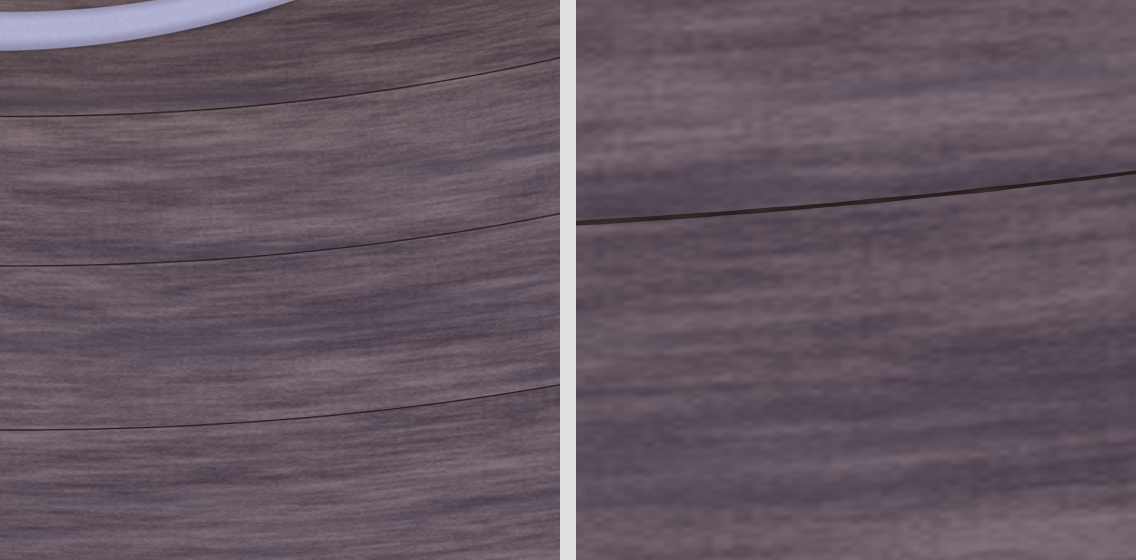
Left: the whole. Right: its middle third, enlarged.
Write a WebGL 1 fragment shader that draws this texture.

```glsl
precision highp float;
// Dull mauve wood boards seen at a slant, with a pale cable across the top left.
// The canvas is unbent into board coordinates, so seams and grain share one curve;
// stretched value noise, offset per board, gives the streaks and the wear.
uniform vec2 u_resolution;

const vec3 WOOD_DARK   = vec3(0.295, 0.250, 0.298);
const vec3 WOOD_LIGHT  = vec3(0.490, 0.434, 0.463);
const vec3 STREAK_BLUE = vec3(0.285, 0.260, 0.325);
const vec3 WARM_TINT   = vec3(1.00, 0.97, 0.93);
const vec3 SEAM_COLOR  = vec3(0.140, 0.110, 0.105);
const vec3 CABLE_LIGHT = vec3(0.690, 0.690, 0.815);
const vec3 CABLE_SHADE = vec3(0.570, 0.560, 0.670);

const float GRAIN_CONTRAST = 1.05;
const float SPECK_CONTRAST = 0.30;
const float BEND_POWER   = 2.15;   // how late the boards curve upwards
const float BEND_RISE    = 0.071;  // rise at the right edge
const float BEND_GROWTH  = 0.043;  // extra rise for higher boards
const float SEAM_BASE    = 0.232;  // height of the lowest seam at the left
const float SEAM_STEP    = 0.306;  // spacing of the seams
const float SEAM_SHRINK  = 0.013;  // loss of spacing with distance
const float SEAM_HALF    = 0.0013;
const float CABLE_HEIGHT = 0.944;
const float CABLE_CURVE  = 0.31;
const float CABLE_RADIUS = 0.035;
const float CABLE_TAPER  = 0.012;

float hash(vec2 p) {
  return fract(sin(dot(p, vec2(127.1, 311.7))) * 43758.55);
}

float noise(vec2 p) {
  vec2 cell = floor(p), f = fract(p);
  f = f * f * (3.0 - 2.0 * f);
  float low  = mix(hash(cell), hash(cell + vec2(1.0, 0.0)), f.x);
  float high = mix(hash(cell + vec2(0.0, 1.0)), hash(cell + vec2(1.0, 1.0)), f.x);
  return mix(low, high, f.y);
}

// Streaks from long and broad to short and fine, centred on zero.
float grain(vec2 p) {
  float sum = 0.0, weight = 0.26;
  vec2 scale = vec2(1.4, 19.0);
  for (int i = 0; i < 6; i++) {
    // Shear the lattice a little so that streak ends do not line up.
    vec2 q = p * scale + float(i) * 17.3;
    q.x += 3.0 * hash(vec2(floor(q.y * 0.5), 2.0)) * 0.0 + 0.31 * q.y;
    sum += weight * (noise(q) - 0.5);
    scale *= vec2(1.75, 1.62);
    weight *= 1.04;
  }
  return sum;
}

float seamHeight(float index) {
  return SEAM_BASE + SEAM_STEP * index - SEAM_SHRINK * index * index;
}

// Continuous board number: the inverse of seamHeight.
float boardNumber(float height) {
  float root = SEAM_STEP * SEAM_STEP - 4.0 * SEAM_SHRINK * (height - SEAM_BASE);
  return (SEAM_STEP - sqrt(max(root, 0.0))) / (2.0 * SEAM_SHRINK);
}

vec3 woodColor(vec2 uv, float height, float number) {
  float board = floor(number);
  float wobble = 0.005 * (noise(vec2(uv.x * 4.0, height * 9.0)) - 0.5);
  vec2 p = vec2(uv.x, height + wobble) + vec2(3.7, 1.9) * (board + 2.0);
  float patches = 0.75 + 0.5 * noise(p * vec2(3.0, 9.0) + 40.0);
  float tone = 0.52 + GRAIN_CONTRAST * patches * grain(p);
  tone += 0.06 * (hash(vec2(board, 4.0)) - 0.5);
  tone += SPECK_CONTRAST * (noise(vec2(uv.x * 170.0, height * 330.0)) - 0.5);
  vec3 color = mix(WOOD_DARK, WOOD_LIGHT, clamp(tone, 0.0, 1.0));

  // Slim bluish streaks, and one along the foot of the top board.
  vec2 s = p * vec2(2.0, 38.0) + 8.0;
  s.x += 0.31 * s.y;
  float band = smoothstep(0.50, 0.95, 0.7 * noise(s) + 0.3 * noise(s * 2.3));
  color = mix(color, STREAK_BLUE, 0.55 * band);
  float foot = exp(-pow((height - 0.815) / 0.011, 2.0)) * smoothstep(0.65, 0.1, uv.x);
  color = mix(color, STREAK_BLUE, 0.55 * foot);

  // The far boards are browner and a little darker.
  float far = smoothstep(0.55, 0.95, height);
  color *= mix(vec3(1.0), WARM_TINT, far);
  return color * (1.0 - 0.05 * smoothstep(0.79, 0.82, height));
}

void main() {
  vec2 uv = gl_FragCoord.xy / u_resolution;
  float pixel = 1.0 / min(u_resolution.x, u_resolution.y);

  // Unbend the canvas into board coordinates.
  float bend = pow(uv.x, BEND_POWER);
  float stretch = 1.0 + BEND_GROWTH * bend;
  float height = (uv.y - BEND_RISE * bend) / stretch;
  float number = boardNumber(height);
  vec3 color = woodColor(uv, height, number);

  // Seams: thin dark gaps of uneven width and depth with a faint lower lip.
  float index = floor(number + 0.5);
  float offset = (height - seamHeight(index)) * stretch;
  float wear = noise(vec2(uv.x * 45.0, index * 7.0 + 20.0));
  float halfWidth = SEAM_HALF * (0.75 + 0.5 * wear);
  float gap = 1.0 - smoothstep(-0.7 * pixel, 0.7 * pixel, abs(offset) - halfWidth);
  float lip = exp(-pow((offset + 0.004) / 0.0018, 2.0));
  color += 0.04 * lip * wear;
  color = mix(color, SEAM_COLOR, gap * (0.95 - 0.30 * wear * wear));

  // Cable: a tapering curved tube with a soft contact shadow below.
  float slope = 2.0 * CABLE_CURVE * uv.x;
  float center = CABLE_HEIGHT + CABLE_CURVE * uv.x * uv.x;
  float across = (uv.y - center) / sqrt(1.0 + slope * slope);
  float radius = CABLE_RADIUS - CABLE_TAPER * uv.x;
  float edge = abs(across) - radius;
  float shadow = exp(-max(edge, 0.0) / 0.006) * (across < 0.0 ? 0.40 : 0.22);
  color *= 1.0 - shadow;
  float shade = smoothstep(0.35, 1.05, abs(across / radius - 0.08));
  vec3 cable = mix(CABLE_LIGHT, CABLE_SHADE, shade) + 0.02 * (noise(uv * 220.0) - 0.5);
  color = mix(color, cable, 1.0 - smoothstep(-pixel, pixel, edge));

  gl_FragColor = vec4(color, 1.0);
}
```
